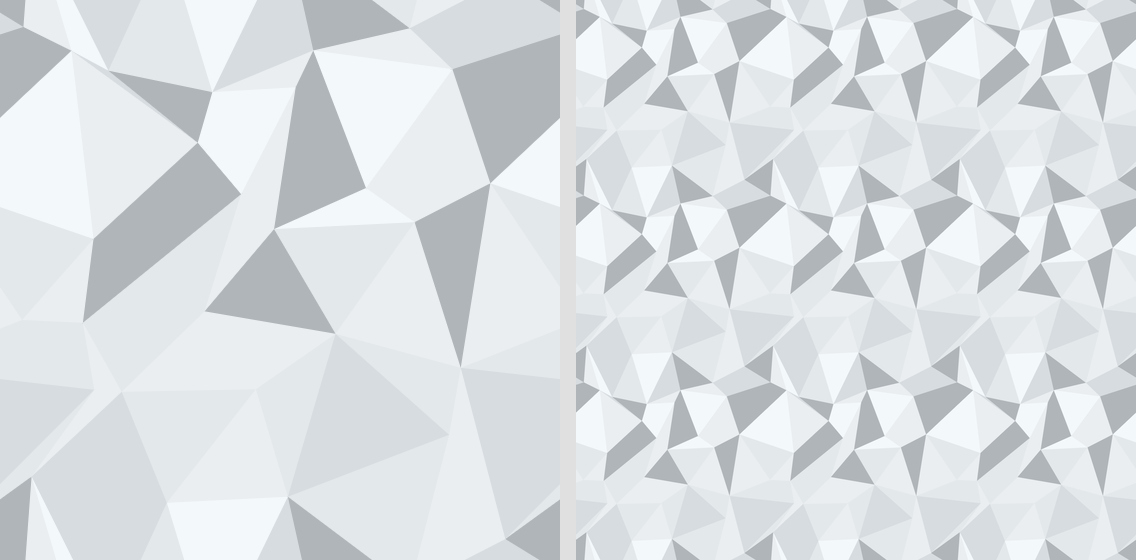
Left, the tile; right, the same tile 3 across and 3 down.
Give the GLSL for this background, as a Shadertoy shader.

```glsl
// Seamless low-poly mosaic: flat, pale grey facets on a jittered, skewed lattice.

const mat2  TO_LATTICE = mat2(5.0, -4.0, 2.0, 4.0);  // whole lattice steps per tile
const float CELLS  = 28.0;            // its determinant: cells per tile
const mat2  TO_CANVAS = mat2(4.0, 4.0, -2.0, 5.0) / CELLS;
const vec2  ID_STEP = vec2(4.0, 5.0); // makes cell ids repeat exactly once per tile
const float SPREAD = 9.0;             // rank step that keeps equal tones apart
const float SHIFT  = 3.0;             // rank offset between the two halves of a cell
const float JITTER = 0.46;            // below 0.5, so cells never fold over

const vec3 WHITE = vec3(0.953, 0.973, 0.986);
const vec3 LIGHT = vec3(0.918, 0.934, 0.945);
const vec3 PALE  = vec3(0.892, 0.910, 0.920);
const vec3 MID   = vec3(0.843, 0.864, 0.880);
const vec3 DARK  = vec3(0.690, 0.710, 0.725);

float cellId(vec2 cell) {
    return mod(dot(cell, ID_STEP), CELLS);
}

vec2 hash2(float n) {
    return fract(sin(vec2(n * 12.99 + 1.7, n * 78.23 + 4.1)) * 4375.85);
}

// Jittered lattice corner on the canvas, identical in every tile;
// the easing favours strong offsets, which varies the facet sizes
vec2 corner(vec2 cell) {
    vec2 offset = smoothstep(0.0, 1.0, hash2(cellId(cell))) * 2.0 - 1.0;
    return TO_CANVAS * (cell + offset * JITTER);
}

float cross2(vec2 u, vec2 v) {
    return u.x * v.y - u.y * v.x;
}

// Signed distance to the line a-b, positive on its left
float side(vec2 p, vec2 a, vec2 b) {
    vec2 e = b - a;
    return cross2(e, p - a) / max(length(e), 1e-5);
}

// Antialiased cover of a counter-clockwise triangle
float cover(vec2 p, vec2 a, vec2 b, vec2 c, float px) {
    float d = min(side(p, a, b), min(side(p, b, c), side(p, c, a)));
    return clamp(0.5 + d / px, 0.0, 1.0);
}

// Tone bands; their widths are the shares of the area
vec3 facetColor(float id, float part) {
    float rank = mod(id * SPREAD, CELLS);
    float t = (mod(rank - SHIFT * part, CELLS) + 0.5 * part + 0.25) / CELLS;
    if (t < 0.19) return DARK;
    if (t < 0.36) return LIGHT;
    if (t < 0.48) return WHITE;
    if (t < 0.59) return PALE;
    if (t < 0.73) return MID;
    if (t < 0.89) return LIGHT;
    return PALE;
}

void mainImage(out vec4 fragColor, in vec2 fragCoord) {
    vec2 p = fragCoord / iResolution.xy;
    float px = 1.0 / min(iResolution.x, iResolution.y);
    vec2 home = floor(TO_LATTICE * p);
    vec4 sum = vec4(0.0);

    for (int j = -1; j <= 1; j++)
    for (int i = -1; i <= 1; i++) {
        vec2 cell = home + vec2(i, j);
        vec2 a = corner(cell);
        vec2 b = corner(cell + vec2(1.0, 0.0));
        vec2 c = corner(cell + vec2(1.0, 1.0));
        vec2 d = corner(cell + vec2(0.0, 1.0));

        // Split along the shorter diagonal that stays inside the cell
        bool acInside = side(b, a, c) < 0.0 && side(d, a, c) > 0.0;
        bool bdInside = side(c, b, d) < 0.0 && side(a, b, d) > 0.0;
        bool useAC = acInside && (!bdInside || distance(a, c) < distance(b, d));

        float id = cellId(cell);
        float w0 = cover(p, a, b, useAC ? c : d, px);
        float w1 = cover(p, useAC ? a : b, c, d, px);
        sum += w0 * vec4(facetColor(id, 0.0), 1.0);
        sum += w1 * vec4(facetColor(id, 1.0), 1.0);
    }
    fragColor = vec4(sum.rgb / max(sum.a, 1e-4), 1.0);
}
```
